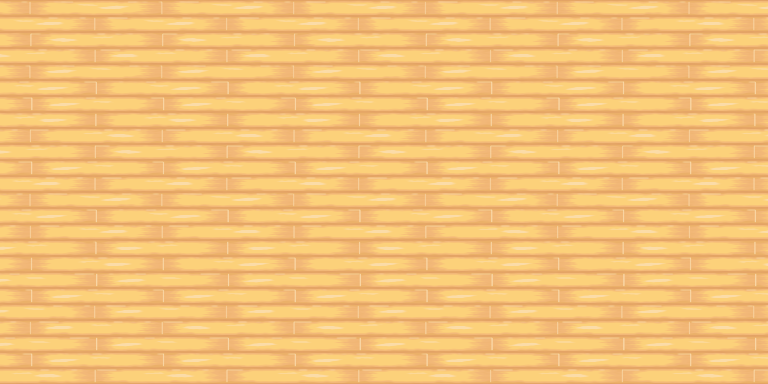
This texture is drawn by a WebGL 1 fragment shader. Its source:

```glsl
precision highp float;

uniform vec2 u_resolution;

// Layout: planks across, rows down, joint offsets of alternating rows
const vec2 GRID = vec2(5.827, 24.0);
const float EVEN_OFFSET = 0.235;
const float ODD_OFFSET = 0.725;
const float JOINT_JITTER = 0.018;

// Sizes as fractions of one plank
const float SEAM_HALF_WIDTH = 0.045;
const float JOINT_HALF_WIDTH = 0.005;
const float JOINT_HALF_HEIGHT = 0.39;
const float RIM_DEPTH = 0.29;
const float END_DEPTH = 0.18;
const vec2 GLINT_SIZE = vec2(0.105, 0.11);

const vec3 SEAM = vec3(0.88, 0.62, 0.39);
const vec3 DEEP = vec3(0.92, 0.69, 0.41);
const vec3 ROSE = vec3(0.95, 0.72, 0.47);
const vec3 AMBER = vec3(0.97, 0.76, 0.47);
const vec3 GOLD = vec3(0.99, 0.82, 0.48);
const vec3 CREAM = vec3(0.985, 0.87, 0.69);

float hash(vec2 p) {
  return fract(sin(dot(p, vec2(127.1, 311.7))) * 4375.85);
}

// Layered sines, roughly -1 to 1
float wave(float x, float seed) {
  return 0.5 * sin(x * 13.0 + seed * 6.3)
       + 0.3 * sin(x * 31.0 + seed * 17.0)
       + 0.2 * sin(x * 67.0 + seed * 29.0);
}

// Soft ellipse with a slanted, ragged outline
float glint(vec2 p, vec2 size, float seed) {
  p.x += p.y * 0.18 + 0.02 * wave(p.y * 2.0, seed);
  p.y += 0.025 * wave(p.x * 2.0, seed);
  return 1.0 - smoothstep(0.65, 1.15, length(p / size));
}

// Four wood tones from rim to core
vec3 woodRamp(float t) {
  vec3 color = mix(DEEP, ROSE, smoothstep(0.08, 0.3, t));
  color = mix(color, AMBER, smoothstep(0.34, 0.55, t));
  return mix(color, GOLD, smoothstep(0.62, 0.88, t));
}

void main() {
  vec2 uv = gl_FragCoord.xy / u_resolution;
  vec2 cell = vec2(uv.x, 1.0 - uv.y) * GRID;
  vec2 pixel = GRID / u_resolution;

  // Alternating rows of planks
  float row = floor(cell.y);
  float rowSeed = hash(vec2(row, 3.0));
  cell.x -= mix(EVEN_OFFSET, ODD_OFFSET, mod(row, 2.0));
  cell.x -= (rowSeed - 0.5) * JOINT_JITTER;
  float plank = floor(cell.x);
  float plankSeed = hash(vec2(plank, row));
  float seed = rowSeed + 0.15 * plankSeed;
  float u = fract(cell.x);
  float v = fract(cell.y) - 0.5;

  // Dark rims and stained ends around the golden core
  float rim = 0.5 - abs(v);
  float end = min(u, (1.0 - u) * 0.8);
  float rimTone = smoothstep(0.0, RIM_DEPTH,
      rim + 0.045 * wave(u, seed + step(0.0, v)));
  float endTone = smoothstep(0.015, END_DEPTH,
      end + 0.035 * wave(v * 1.6, seed + step(0.5, u)));
  float grain = 0.06 * wave(u * 1.4 + v * 0.5, seed) * sin(v * 27.0 + seed * 5.0);
  vec3 color = woodRamp(rimTone * mix(0.25, 1.0, endTone) + grain);

  // Pale glints, left or right of the plank centre by row
  float side = step(0.5, hash(vec2(row, 8.0)));
  vec2 center = vec2(mix(0.25, 0.66, side) + 0.05 * (plankSeed - 0.5),
                     0.08 * (rowSeed - 0.5));
  float shine = glint(vec2(u, v) - center, GLINT_SIZE, seed);
  vec2 secondCenter = vec2(center.x + mix(0.3, -0.2, side), center.y - 0.16);
  shine = max(shine, 0.6 * glint(vec2(u, v) - secondCenter,
                                 GLINT_SIZE * vec2(0.8, 0.55), seed + 0.4));
  color = mix(color, CREAM, 0.85 * shine);

  // Thin broken light streak along the upper rim
  float streak = 1.0 - smoothstep(0.02, 0.02 + pixel.y, abs(v + 0.37));
  streak *= smoothstep(0.25, 0.6, wave(u * 0.8, seed + 0.7));
  color = mix(color, CREAM, 0.35 * streak);

  // Row seams of uneven strength
  float seam = 1.0 - smoothstep(SEAM_HALF_WIDTH - 0.5 * pixel.y,
                                SEAM_HALF_WIDTH + 0.5 * pixel.y, rim);
  color = mix(color, SEAM, seam * (0.7 + 0.25 * wave(u, rowSeed)));

  // Pale upright joints between planks
  float joint = 1.0 - smoothstep(JOINT_HALF_WIDTH - 0.5 * pixel.x,
                                 JOINT_HALF_WIDTH + 0.5 * pixel.x,
                                 min(u, 1.0 - u));
  joint *= 1.0 - smoothstep(JOINT_HALF_HEIGHT - 0.5 * pixel.y,
                            JOINT_HALF_HEIGHT + 0.5 * pixel.y, abs(v));
  color = mix(color, CREAM, joint * (0.5 + 0.3 * rowSeed));

  gl_FragColor = vec4(color, 1.0);
}
```
